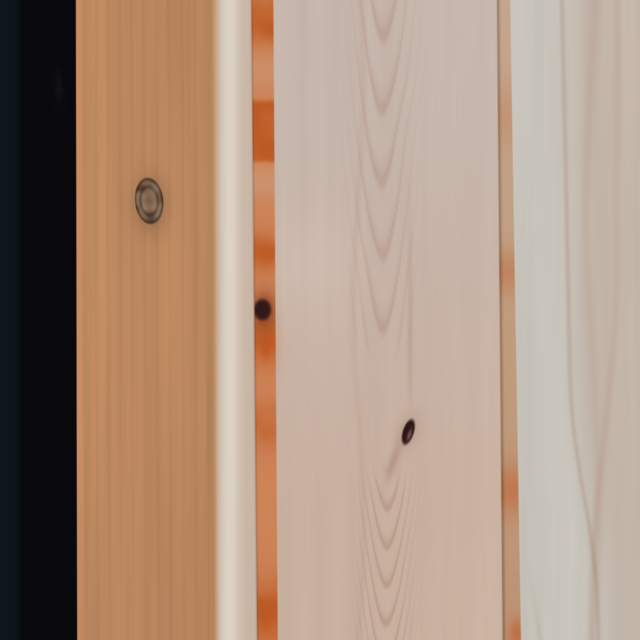
Write a WebGL 1 fragment shader that draws this texture.

```glsl
precision highp float;
uniform vec2 u_resolution;

const vec3 NIGHT = vec3(0.035, 0.037, 0.050);
const vec3 TEAL = vec3(0.050, 0.085, 0.100);
const vec3 TAN = vec3(0.740, 0.535, 0.375);
const vec3 CREAM = vec3(0.785, 0.705, 0.640);
const vec3 GLOSS = vec3(0.860, 0.825, 0.775);
const vec3 PINE_TOP = vec3(0.775, 0.710, 0.670);
const vec3 PINE_LOW = vec3(0.785, 0.690, 0.625);
const vec3 PALE = vec3(0.780, 0.765, 0.730);
const vec3 ORANGE = vec3(0.810, 0.535, 0.365);
const vec3 RUST = vec3(0.740, 0.350, 0.140);
const vec3 GROOVE = vec3(0.740, 0.575, 0.450);
const vec3 GRAIN = vec3(0.650, 0.500, 0.430);
const vec3 KNOT = vec3(0.170, 0.090, 0.090);
const float SOFT = 0.0016;
const vec2 SCREW = vec2(0.233, 0.686);
const vec2 SCREW_SIZE = vec2(0.022, 0.036);

float hash(vec2 p) {
  return fract(sin(dot(p, vec2(127.1, 311.7))) * 43758.5453);
}

float noise(vec2 p) {
  vec2 i = floor(p), f = fract(p);
  f = f * f * (3.0 - 2.0 * f);
  return mix(mix(hash(i), hash(i + vec2(1.0, 0.0)), f.x),
             mix(hash(i + vec2(0.0, 1.0)), hash(i + 1.0), f.x), f.y);
}

float fibres(vec2 p) {
  return 0.5 * noise(p * vec2(38.0, 2.0)) + 0.3 * noise(p * vec2(95.0, 3.0))
       + 0.2 * noise(p * vec2(210.0, 6.0)) - 0.5;
}

float edge(float a, float x) { return smoothstep(a - SOFT, a + SOFT, x); }
float band(float x, float c, float w) { float d = (x - c) / w; return exp(-d * d); }
float blob(vec2 p, vec2 c, vec2 r) { vec2 d = (p - c) / r; return exp(-dot(d, d)); }
float ellipse(vec2 p, vec2 r) { return (length(p / r) - 1.0) * min(r.x, r.y); }
vec2 turn(vec2 p, float a) {
  return vec2(cos(a) * p.x + sin(a) * p.y, cos(a) * p.y - sin(a) * p.x);
}

// Nested arches opening upwards, with tips spaced along the trunk axis
float arches(vec2 p, float axis, float steep, float gap, float tip) {
  float dx = p.x - axis + 0.006 * (noise(p * vec2(12.0, 9.0)) - 0.5);
  float rise = steep * dx * dx / (1.0 + 14.0 * abs(dx));
  float phase = fract((p.y - rise - tip) / gap + 0.5) - 0.5;
  return (band(phase, 0.0, 0.10) + 0.45 * smoothstep(0.0, 0.1, phase)
       * smoothstep(0.42, 0.1, phase)) * band(dx, 0.0, 0.038);
}

vec3 tanBoard(vec2 p) {
  vec3 c = TAN * (1.0 + 0.13 * fibres(p));
  c *= 1.0 - 0.04 * smoothstep(0.24, 0.32, p.x);
  c += vec3(0.04, 0.01, 0.0) * band(p.x, 0.121, 0.008);
  float line = sin(p.x * 330.0 + 4.0 * noise(p * vec2(9.0, 1.5)));
  return c * (1.0 - 0.025 * smoothstep(0.3, 1.0, line));
}

vec3 addScrew(vec3 c, vec2 p) {
  vec2 q = turn(p - SCREW, 0.1);
  float r = length(q / SCREW_SIZE);
  c *= 1.0 - 0.22 * blob(p, SCREW + vec2(0.004, -0.006), SCREW_SIZE * 1.15);
  vec3 metal = mix(vec3(0.34, 0.24, 0.18), vec3(0.68, 0.56, 0.45), noise(q * 95.0 + 3.0));
  metal = mix(metal, vec3(0.76, 0.66, 0.55), 0.7 * blob(q, vec2(0.010, 0.016), vec2(0.007, 0.014)));
  metal = mix(metal, vec3(0.52, 0.41, 0.33), band(r, 0.2, 0.35) * 0.6);
  metal *= 1.0 - 0.35 * band(r, 0.62, 0.12) - 0.45 * band(r, 1.0, 0.14);
  return mix(metal, c, smoothstep(-SOFT, SOFT, ellipse(q, SCREW_SIZE)));
}

vec3 frameEdge(vec2 p) {
  vec3 c = mix(CREAM, GLOSS, band(p.x, 0.359, 0.016));
  c = mix(vec3(0.79, 0.63, 0.48), c, smoothstep(0.333, 0.347, p.x));
  return c * (1.0 + 0.03 * fibres(p));
}

vec3 orangeStrip(vec2 p) {
  float stain = band(p.y, 0.965, 0.035) + smoothstep(0.742, 0.752, p.y) * smoothstep(0.85, 0.835, p.y)
    + 0.8 * band(p.y, 0.605, 0.028) + band(p.y, 0.466, 0.035)
    + 0.55 * band(p.y, 0.335, 0.035) + 0.9 * band(p.y, 0.045, 0.05);
  stain *= 0.65 + 0.5 * noise(p * vec2(65.0, 38.0));
  vec3 c = mix(ORANGE, RUST, clamp(stain + 0.12, 0.0, 1.0));
  c = mix(c, vec3(0.80, 0.63, 0.52), 0.5 * band(p.y, 0.715, 0.025) + 0.4 * band(p.y, 0.89, 0.03));
  c = mix(c, vec3(0.48, 0.20, 0.10), 0.8 * blob(p, vec2(0.413, 0.515), vec2(0.019, 0.028)));
  return mix(c, KNOT, 0.95 * smoothstep(0.004, -0.004, ellipse(p - vec2(0.410, 0.516), vec2(0.013, 0.016))));
}

vec3 middleBoard(vec2 p) {
  vec3 c = mix(PINE_LOW, PINE_TOP, smoothstep(0.1, 0.9, p.y));
  c += 0.025 * blob(p, vec2(0.48, 0.59), vec2(0.08, 0.09)) + 0.015 * band(p.x, 0.765, 0.02);
  c *= 1.0 + 0.05 * fibres(p);
  float upper = arches(p, 0.598, 190.0, 0.114, 0.486) * smoothstep(0.43, 0.49, p.y);
  float lower = arches(p, 0.603, 170.0, 0.060, 0.025) * smoothstep(0.29, 0.22, p.y);
  float sides = band(p.x, 0.641, 0.004) * smoothstep(0.34, 0.42, p.y) * smoothstep(0.75, 0.5, p.y)
    + 0.5 * band(p.x, 0.560 + 0.008 * sin(p.y * 9.0), 0.005);
  float tail = blob(turn(p - vec2(0.615, 0.280), -0.3), vec2(0.0), vec2(0.007, 0.035));
  c = mix(c, GRAIN, clamp(0.32 * upper + 0.42 * lower + 0.25 * sides + 0.5 * tail, 0.0, 0.7));
  c = mix(c, vec3(0.80, 0.60, 0.49), 0.4 * blob(p, vec2(0.432, 0.465), vec2(0.012, 0.05)));
  vec2 k = turn(p - vec2(0.638, 0.325), -0.3);
  c = mix(c, GRAIN, 0.45 * blob(k, vec2(0.0), vec2(0.015, 0.028)));
  vec3 core = mix(KNOT, vec3(0.45, 0.34, 0.32), blob(k, vec2(0.003, -0.004), vec2(0.003, 0.009)));
  return mix(c, core, smoothstep(0.002, -0.002, ellipse(k, vec2(0.0085, 0.020))));
}

vec3 rightBoard(vec2 p) {
  float vein = 0.878 + 0.022 * (1.0 - p.y) + 0.035 * smoothstep(0.4, 0.05, p.y);
  vec3 c = mix(PALE, vec3(0.765, 0.710, 0.660), smoothstep(vein - 0.025, vein + 0.05, p.x));
  c *= 1.0 + 0.065 * fibres(p);
  float lines = band(p.x, vein, 0.004) + 0.6 * band(p.x, 0.965 - 0.04 * smoothstep(0.6, 0.05, p.y), 0.006)
    + 0.5 * band(p.x, 0.925 + 0.01 * sin(p.y * 7.0), 0.008)
    + 0.5 * band(p.x, 0.825 + 0.16 * (0.12 - p.y), 0.004) * smoothstep(0.15, 0.0, p.y);
  return mix(c, GRAIN, 0.28 * lines);
}

void main() {
  vec2 p = gl_FragCoord.xy / u_resolution;
  float lean = 1.0 - p.y;

  // Planks from left to right, the seams leaning slightly
  vec3 c = mix(TEAL, NIGHT, smoothstep(0.022, 0.036, p.x));
  c += 0.05 * blob(p, vec2(0.092, 0.86), vec2(0.008, 0.03)) * noise(p * 120.0);
  c = mix(c, addScrew(tanBoard(p), p), edge(0.1185 + 0.002 * lean, p.x));
  c = mix(c, frameEdge(p), smoothstep(0.328, 0.338, p.x - 0.004 * lean));
  float seam = 0.393 + 0.009 * lean;
  c = mix(c, orangeStrip(p), edge(seam, p.x));
  c *= 1.0 - 0.15 * band(p.x, seam, 0.002);
  c = mix(c, middleBoard(p), edge(0.427 + 0.007 * lean, p.x));

  // Narrow groove with its own stains and shaded left side
  float start = 0.776 + 0.009 * lean;
  float stain = 0.6 * band(p.y, 0.575, 0.035) + 0.8 * band(p.y, 0.235, 0.04)
    + 1.0 * blob(p, vec2(0.808, 0.01), vec2(0.014, 0.025)) + 0.3 * band(p.y, 0.82, 0.05);
  vec3 groove = mix(mix(GROOVE, vec3(0.77, 0.65, 0.55), p.y), RUST, 0.6 * clamp(stain, 0.0, 1.0));
  groove *= 1.0 - 0.2 * band(p.x, start + 0.002, 0.003);
  c = mix(c, groove, edge(start, p.x));
  c = mix(c, rightBoard(p), edge(0.797 + 0.017 * lean, p.x));
  gl_FragColor = vec4(c, 1.0);
}
```
